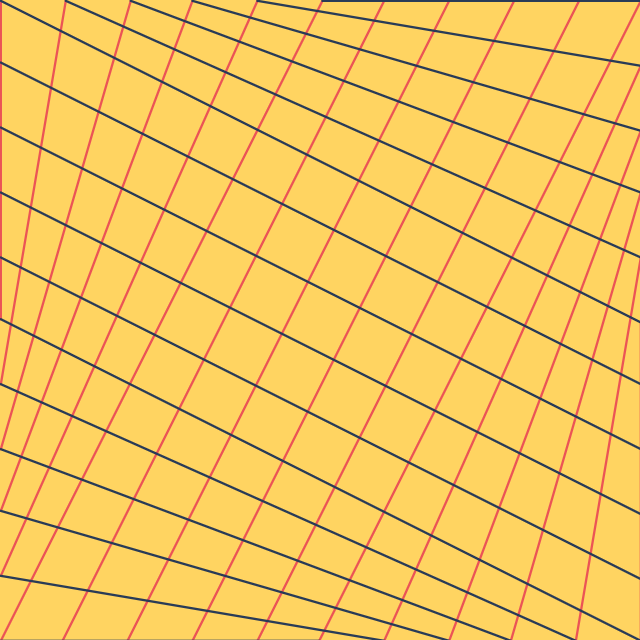
Give the GLSL for this pattern, as a WebGL 1 fragment shader.

```glsl
precision highp float;
// Two families of thin chords join evenly spaced ticks on the square's rim.
// Each family fans through a half turn of the rim; the coral family is the
// navy family turned by ninety degrees, and navy lies on top.
uniform vec2 u_resolution;

const vec3 YELLOW = vec3(1.0, 0.83, 0.38);
const vec3 CORAL = vec3(0.92, 0.33, 0.335);
const vec3 NAVY = vec3(0.16, 0.23, 0.34);

const int CHORDS = 16;               // chords in each family
const float TICKS = 10.0;            // ticks along one side
const float SNAP_CELLS = 197.0;      // fine grid that the ticks snap to
const float SNAP_BIAS = 0.75;        // rounding bias of the snap
const float HALF_WIDTH = 0.0018;     // half thickness of a line
const vec2 SHIFT = vec2(0.0013, -0.0013);
const float QUARTER_TURN = 1.57079633;

// Rim point of a tick, counted clockwise from the top left corner
vec2 rimPoint(float tick) {
  float wrapped = mod(tick + 0.5, 4.0 * TICKS);
  float side = floor(wrapped / TICKS);
  float step01 = (wrapped - 0.5 - side * TICKS) / TICKS;
  float along = floor(step01 * SNAP_CELLS + SNAP_BIAS) / SNAP_CELLS;
  vec2 p = vec2(along - 0.5, 0.5);
  float c = cos(side * QUARTER_TURN);
  float s = sin(side * QUARTER_TURN);
  return vec2(c * p.x + s * p.y, c * p.y - s * p.x);
}

float segmentDistance(vec2 p, vec2 a, vec2 b) {
  vec2 ab = b - a;
  float h = clamp(dot(p - a, ab) / dot(ab, ab), 0.0, 1.0);
  return length(p - a - h * ab);
}

// Distance to the nearest chord; chord ends walk the rim in opposite ways
float chordDistance(vec2 p) {
  float nearest = 1.0;
  for (int i = 0; i < CHORDS; i++) {
    float k = float(i);
    vec2 start = rimPoint(0.5 * TICKS - k);
    vec2 end = rimPoint(TICKS + k);
    nearest = min(nearest, segmentDistance(p, start, end));
  }
  return nearest;
}

// Smooth line coverage, one pixel soft
float lineCoverage(float d, float pixel) {
  return clamp((HALF_WIDTH - d) / pixel + 0.5, 0.0, 1.0);
}

void main() {
  float pixel = 1.0 / min(u_resolution.x, u_resolution.y);
  vec2 p = gl_FragCoord.xy / u_resolution - 0.5 - SHIFT;
  vec2 turned = vec2(p.y, -p.x);

  vec3 color = YELLOW;
  color = mix(color, CORAL, lineCoverage(chordDistance(turned), pixel));
  color = mix(color, NAVY, lineCoverage(chordDistance(p), pixel));
  gl_FragColor = vec4(color, 1.0);
}
```
